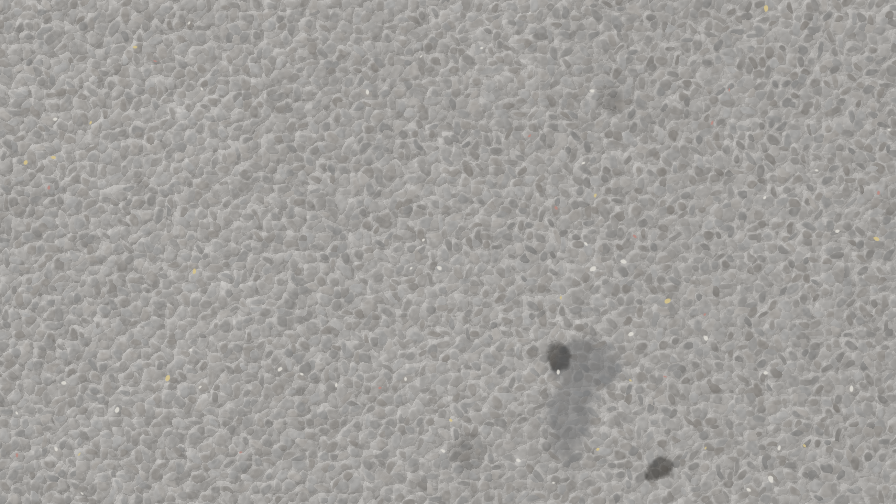
Reproduce this texture procedurally as a WebGL 1 fragment shader.

```glsl
precision highp float;
uniform vec2 u_resolution;

#define STONE_SCALE 46.0
#define GRIT_SCALE 84.0
#define SPECK_SCALE 14.0
#define SPECK_CHANCE 0.19
#define BINDER_TONE 0.652
#define STONE_TONE 0.585
#define STONE_SPREAD 0.15
#define RELIEF 0.050
#define GRAIN 0.13
#define WARMTH vec3(0.008, 0.0, -0.012)

float hash(vec2 p) {
  return fract(sin(dot(p, vec2(127.1, 311.7))) * 43758.5453);
}

vec2 hash2(vec2 p) {
  return vec2(hash(p), hash(p + 57.3));
}

float noise(vec2 p) {
  vec2 i = floor(p), f = fract(p);
  f = f * f * (3.0 - 2.0 * f);
  vec2 e = vec2(0.0, 1.0);
  return mix(mix(hash(i), hash(i + e.yx), f.x),
             mix(hash(i + e.xy), hash(i + e.yy), f.x), f.y);
}

float fbm(vec2 p) {
  float sum = 0.0, amp = 0.5;
  for (int i = 0; i < 4; i++) {
    sum += amp * noise(p);
    p = p * 2.03 + 17.1;
    amp *= 0.5;
  }
  return sum;
}

vec2 rotate(vec2 p, float a) {
  float c = cos(a), s = sin(a);
  return vec2(c * p.x - s * p.y, s * p.x + c * p.y);
}

// Nearest rotated angular pebble: x coverage, y random tone, z slope to the light
vec3 pebbles(vec2 p) {
  vec2 cell = floor(p);
  float nearest = 9.0, tone = 0.5, slope = 0.0;
  for (int j = -1; j <= 1; j++) {
    for (int i = -1; i <= 1; i++) {
      vec2 id = cell + vec2(float(i), float(j));
      vec2 offset = p - id - 0.1 - 0.8 * hash2(id);
      vec2 q = rotate(offset, 6.283 * hash(id + 9.7));
      vec2 radius = mix(vec2(0.34, 0.22), vec2(0.66, 0.46), hash2(id + 23.9));
      q = abs(q) / radius;
      float d = mix(length(q), max(q.x, q.y + 0.4 * q.x), 0.5);
      if (d < nearest) {
        nearest = d;
        tone = hash(id + 71.3);
        slope = dot(offset, vec2(-0.6, 0.8)) / radius.x;
      }
    }
  }
  return vec3(1.0 - smoothstep(0.75, 1.2, nearest), tone,
              clamp(slope, -1.0, 1.0) * smoothstep(0.3, 0.9, nearest));
}

// Soft ragged spot
float blot(vec2 p, vec2 center, vec2 radius, float softness) {
  float d = length((p - center) / radius) + 1.1 * (fbm(p * 38.0) - 0.47);
  return 1.0 - smoothstep(1.0 - softness, 1.0 + softness, d);
}

// Sparse bright chips: rgb colour, a coverage
vec4 specks(vec2 p) {
  vec2 id = floor(p * SPECK_SCALE);
  vec2 q = fract(p * SPECK_SCALE) - 0.2 - 0.6 * hash2(id + 3.1);
  q = rotate(q, 6.283 * hash(id + 5.9)) * vec2(0.8, 1.25);
  float size = mix(0.035, 0.085, pow(hash(id + 8.3), 3.0));
  float d = length(q) + 0.03 * (noise(p * 210.0) - 0.5);
  float kind = hash(id + 13.7);
  vec3 chip = mix(vec3(0.87, 0.86, 0.83), vec3(0.84, 0.77, 0.55), step(0.55, kind));
  chip = mix(chip, vec3(0.73, 0.54, 0.51), step(0.78, kind));
  float present = step(hash(id + 31.1), SPECK_CHANCE);
  return vec4(chip, present * (1.0 - smoothstep(size - 0.025, size + 0.02, d)));
}

void main() {
  vec2 p = gl_FragCoord.xy / u_resolution.y;
  vec2 warped = p + 0.007 * (vec2(noise(p * 60.0), noise(p * 60.0 + 40.0)) - 0.5);

  // Binder with broad and fine mottling
  float tone = BINDER_TONE + 0.05 * (fbm(p * 5.0) - 0.47);
  tone += GRAIN * (fbm(p * 75.0) - 0.47);

  // Fine grit below, larger stones above; stones stand out more to the right
  float wear = smoothstep(0.3, 1.5, p.x + 0.3 * (noise(p * 3.0) - 0.5));
  vec3 grit = pebbles(warped * GRIT_SCALE + 31.0);
  tone += grit.x * 0.09 * (grit.y - 0.62) + 0.5 * RELIEF * grit.z;
  vec3 stone = pebbles(warped * STONE_SCALE);
  float stoneTone = STONE_TONE + STONE_SPREAD * (stone.y - 0.45) - 0.015 * wear;
  stoneTone += 0.6 * GRAIN * (noise(p * 130.0) - 0.5);
  tone = mix(tone, stoneTone, stone.x * mix(0.65, 0.8, wear));
  tone += RELIEF * stone.z * mix(1.1, 0.7, wear);

  // Oil stain and small tar spots
  float stain = max(blot(p, vec2(1.165, 0.28), vec2(0.07, 0.045), 0.25),
                    blot(p, vec2(1.13, 0.18), vec2(0.045, 0.09), 0.35));
  tone = mix(tone, 0.49 + 0.35 * (tone - 0.61), 0.75 * stain);
  float tar = max(blot(p, vec2(1.105, 0.295), vec2(0.021, 0.027), 0.25),
                  blot(p, vec2(1.308, 0.07), vec2(0.027, 0.024), 0.25));
  tone = mix(tone, 0.35 + 0.4 * (tone - 0.61), 0.85 * tar);
  float dirt = max(blot(p, vec2(0.925, 0.10), vec2(0.035), 0.5),
                   blot(p, vec2(1.21, 0.8), vec2(0.025), 0.5));
  tone -= 0.09 * dirt;

  // Warm tint, faint colour variation between stones, then chips
  vec3 color = vec3(tone) + WARMTH * (1.0 - 0.7 * stain);
  color += vec3(0.012, 0.0, -0.012) * stone.x * (hash(vec2(stone.y, 4.0)) - 0.5);
  vec4 chip = specks(p);
  color = mix(color, chip.rgb, chip.a * 0.9);
  gl_FragColor = vec4(clamp(color, 0.0, 1.0), 1.0);
}
```
